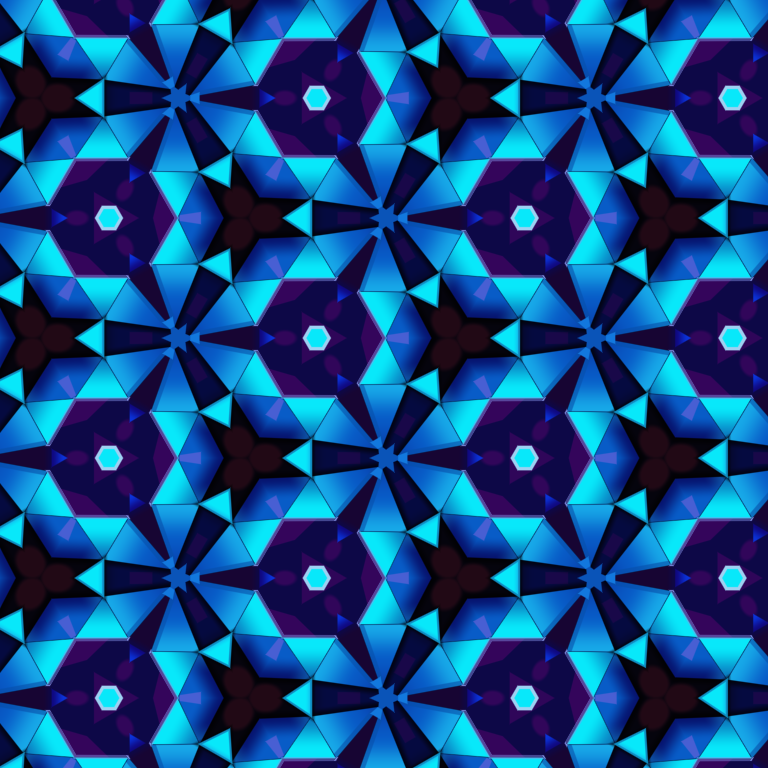
Write a three.js fragment shader that draws this pattern.

```glsl
// Kaleidoscope of faceted blue rings, dark trefoils and small stars on a triangular lattice.
#define REPEATS 3.2
#define RING_CENTER vec2(0.1419, 0.7161)
#define PITCH 360.0
#define SOFT 1.3
#define NAVY vec3(0.05, 0.03, 0.28)
#define PURPLE vec3(0.23, 0.02, 0.37)
#define NIGHT vec3(0.02, 0.015, 0.05)
#define DEEP_BLUE vec3(0.03, 0.10, 0.55)
#define BLUE vec3(0.03, 0.36, 0.78)
#define SKY vec3(0.09, 0.66, 0.91)
#define CYAN vec3(0.03, 0.91, 0.98)
#define LAVENDER vec3(0.52, 0.58, 0.92)

varying vec2 vUv;

// Signed distance to line a-b, negative on its left.
float edge(vec2 p, vec2 a, vec2 b) {
  vec2 d = normalize(b - a);
  return dot(p - a, vec2(d.y, -d.x));
}

float triangle(vec2 p, vec2 a, vec2 b, vec2 c) {
  return max(max(edge(p, a, b), edge(p, b, c)), edge(p, c, a));
}

float cover(float d) {
  return 1.0 - smoothstep(-SOFT, SOFT, d);
}

vec3 paint(vec3 base, vec3 ink, float d, float alpha) {
  return mix(base, ink, alpha * cover(d));
}

// Nearest ring center on the lattice, then folding into one 60 degree wedge.
vec2 foldToWedge(vec2 p) {
  vec2 cell = PITCH * vec2(sqrt(3.0), 1.0);
  vec2 a = mod(p + 0.5 * cell, cell) - 0.5 * cell;
  vec2 b = mod(p, cell) - 0.5 * cell;
  vec2 q = dot(a, a) < dot(b, b) ? a : b;
  q.y = abs(q.y);
  vec2 n = vec2(-0.866025, 0.5);
  q -= 2.0 * max(dot(q, n), 0.0) * n;
  return vec2(q.x, abs(q.y));
}

void main() {
  vec2 p = foldToWedge((vUv - RING_CENTER) * REPEATS * PITCH);

  // Distances along and across the mirror lines of the wedge.
  float side = PITCH / sqrt(3.0);
  vec2 slit = vec2(dot(p, vec2(0.5, 0.866025)), dot(p, vec2(0.866025, -0.5)));
  vec2 c = p - vec2(side, 0.0);
  vec2 spoke = vec2(dot(c, vec2(-0.5, 0.866025)), abs(dot(c, vec2(0.866025, 0.5))));

  // Facet corners of the ring.
  vec2 inner = vec2(103.0, 0.0);
  vec2 notch = vec2(63.0, 70.0);
  vec2 shoulder = vec2(136.0, 69.0);
  vec2 tip = vec2(97.0, 166.0);
  vec2 outer = vec2(172.0, 0.0);
  float rim = edge(p, inner, notch);
  float innerFacet = triangle(p, inner, shoulder, notch);
  float armFacet = triangle(p, notch, shoulder, tip);
  float outerEdge = edge(p, outer, shoulder);
  float outerFacet = max(outerEdge, edge(p, shoulder, inner));
  float ring = min(innerFacet, min(armFacet, outerFacet));

  // Dark ground with a brown trefoil and shadows cast by the ring.
  vec3 color = mix(NIGHT, vec3(0.02, 0.04, 0.25), smoothstep(70.0, 120.0, spoke.x));
  float petal = length((spoke - vec2(27.0, 0.0)) * vec2(0.85, 1.0)) - 22.0;
  color = mix(color, vec3(0.15, 0.04, 0.09), 0.85 * (1.0 - smoothstep(-5.0, 4.0, petal)));
  float plum = max(abs(spoke.x - 152.0) - 17.0, spoke.y - 9.0);
  color = paint(color, vec3(0.13, 0.03, 0.30), plum, 0.7);
  color *= mix(0.3, 1.0, smoothstep(0.0, 13.0, ring));

  // Ring interior and the slit leading out of it.
  float interior = min(rim, -edge(p, tip, notch));
  vec3 floorColor = paint(NAVY, PURPLE, 66.0 - p.x + 0.25 * p.y, 0.85);
  floorColor = paint(floorColor, PURPLE, slit.x - 22.5, 0.75);
  float leaf = length((slit - vec2(48.0, 0.0)) * vec2(0.65, 1.0)) - 12.0;
  floorColor = mix(floorColor, PURPLE, 0.8 * (1.0 - smoothstep(-4.0, 2.0, leaf)));
  floorColor = mix(floorColor, vec3(0.09, 0.02, 0.20), smoothstep(84.0, 100.0, slit.x));
  float dart = max(slit.x - 86.0, 0.87 * slit.y - 0.5 * (slit.x - 62.0));
  vec3 dartColor = mix(vec3(0.04, 0.20, 0.85), vec3(0.06, 0.03, 0.50), smoothstep(66.0, 86.0, slit.x));
  floorColor = paint(floorColor, dartColor, dart, 1.0);
  color = paint(color, floorColor, interior, 1.0);

  // Shaded facets.
  vec3 shade = mix(DEEP_BLUE * 0.8, BLUE, smoothstep(0.0, 34.0, -outerEdge));
  shade = mix(shade, SKY, 0.45 * smoothstep(35.0, 70.0, p.y));
  float glint = max(abs(p.x - 122.0) - 16.0, p.y - 4.0 - 0.15 * (p.x - 103.0));
  shade = paint(shade, vec3(0.42, 0.38, 0.85), glint, 0.65);
  color = paint(color, shade, outerFacet, 1.0);
  shade = mix(CYAN, vec3(0.04, 0.46, 0.74), smoothstep(12.0, 64.0, rim));
  color = paint(color, shade, innerFacet, 1.0);
  shade = mix(SKY, BLUE, smoothstep(70.0, 125.0, p.y));
  shade = mix(shade, DEEP_BLUE, 0.4 * smoothstep(115.0, 170.0, p.y));
  float bevel = edge(p, tip, notch);
  shade = paint(shade, BLUE * 0.85, -bevel - 7.0, 0.6);
  color = paint(color, shade, armFacet, 1.0);

  // Seams between facets and the pale inner rim.
  float seam = min(abs(edge(p, notch, shoulder)), abs(edge(p, shoulder, inner)));
  color = paint(color, DEEP_BLUE * 0.6, max(seam - 0.6, ring), 0.55);
  float rimBand = max(abs(rim + 1.0) - 2.8, bevel > 0.0 ? slit.x - 200.0 : 0.0);
  color = paint(color, LAVENDER, max(rimBand, 18.0 - slit.y), 0.9);

  // Bright triangle on the spoke.
  float gem = max(spoke.x - 97.0, 0.83 * spoke.y - 0.555 * (spoke.x - 52.0));
  color *= mix(0.45, 1.0, smoothstep(0.0, 6.0, gem));
  color = paint(color, vec3(0.06, 0.55, 0.76), gem, 1.0);
  color = paint(color, mix(CYAN, SKY, smoothstep(86.0, 100.0, spoke.x)), gem + 3.0, 1.0);

  // Six-pointed star with three blunt caps.
  float toRing = side - slit.x;
  float toSpoke = side - spoke.x;
  float star = 0.403 * (max(toRing, toSpoke) - 25.0) + 0.915 * min(slit.y, spoke.y);
  color = paint(color, vec3(0.04, 0.33, 0.72), star, 1.0);
  float cap = max(abs(toRing - 25.0) - 7.0, slit.y - 4.0 - 0.35 * (toRing - 18.0));
  color = paint(color, vec3(0.07, 0.47, 0.87), cap, 1.0);

  // Small hexagon at the ring center.
  color = paint(color, vec3(0.62, 0.82, 0.95), dot(p, vec2(0.866025, 0.5)) - 18.5, 1.0);
  color = paint(color, CYAN, dot(p, vec2(0.866025, 0.5)) - 13.5, 1.0);

  gl_FragColor = vec4(color, 1.0);
}
```
